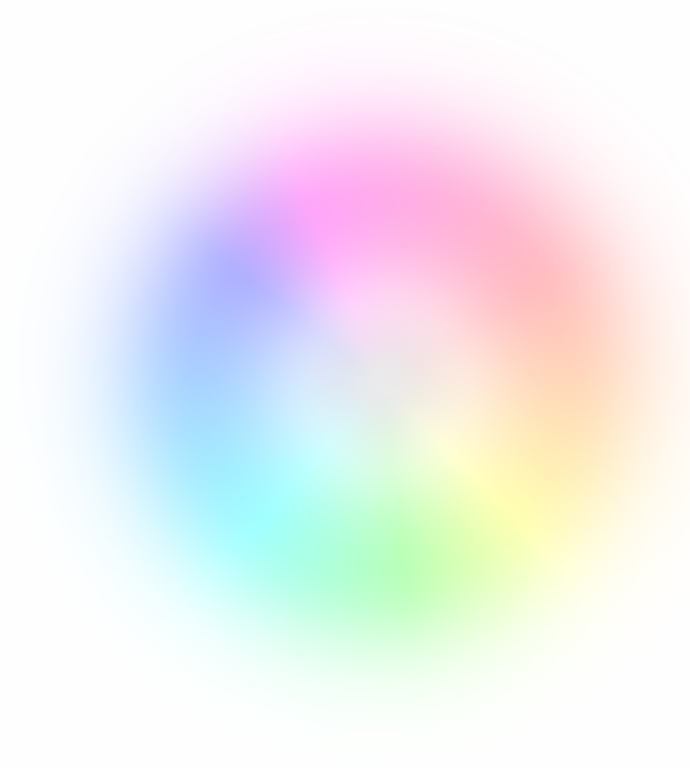
This background is drawn by a Shadertoy shader. Its source:

```glsl
// A soft pastel colour wheel glowing on white, with a pale grey core.
// Hues are blended by angle between uneven stops, then weighted by a
// Gaussian ring that falls off faster outward than inward.

const vec2  CENTER       = vec2(0.498, 0.5); // in canvas heights
const float RING_RADIUS  = 0.238;
const float INNER_SPREAD = 0.150;
const float OUTER_SPREAD = 0.120;
const float CORE_FADE    = 0.060;            // hides the angular seam point
const float GREY_RADIUS  = 0.140;
const vec3  PAPER        = vec3(0.998);
const vec3  CORE_GREY    = vec3(0.918, 0.920, 0.922);

const int STOP_COUNT = 6;
const float STOP_ANGLES[STOP_COUNT] = float[STOP_COUNT](
    32.0, 112.0, 142.0, 228.0, 277.0, 315.0); // degrees, counterclockwise
const vec3 STOP_COLORS[STOP_COUNT] = vec3[STOP_COUNT](
    vec3(1.00, 0.74, 0.75),  // coral
    vec3(1.00, 0.65, 0.98),  // magenta
    vec3(0.69, 0.69, 1.00),  // violet
    vec3(0.63, 1.00, 1.00),  // cyan
    vec3(0.73, 1.00, 0.72),  // green
    vec3(1.00, 1.00, 0.70)); // yellow

// Linear blend between the two stops that enclose the angle
vec3 wheelColor(float angle) {
    vec3 color = STOP_COLORS[0];
    for (int i = 0; i < STOP_COUNT; i++) {
        int next = (i + 1) % STOP_COUNT;
        float span = mod(STOP_ANGLES[next] - STOP_ANGLES[i], 360.0);
        float t = mod(angle - STOP_ANGLES[i], 360.0) / span;
        if (t < 1.0) color = mix(STOP_COLORS[i], STOP_COLORS[next], t);
    }
    return color;
}

// Strength of colour at a given distance from the centre
float ringWeight(float radius) {
    float spread = radius < RING_RADIUS ? INNER_SPREAD : OUTER_SPREAD;
    float d = (radius - RING_RADIUS) / spread;
    return exp(-d * d) * smoothstep(0.0, CORE_FADE, radius);
}

void mainImage(out vec4 fragColor, in vec2 fragCoord) {
    vec2 p = fragCoord / iResolution.y - CENTER;
    float radius = length(p);
    float angle = radius > 0.0 ? degrees(atan(p.y, p.x)) : 0.0;

    // Grey core easing into the paper, tinted by the ring
    vec3 base = mix(CORE_GREY, PAPER, smoothstep(0.02, GREY_RADIUS, radius));
    vec3 color = mix(base, wheelColor(angle), ringWeight(radius));

    fragColor = vec4(color, 1.0);
}
```
